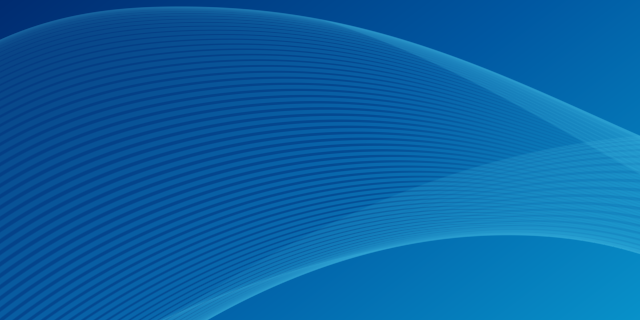
This background is drawn by a Shadertoy shader. Its source:

```glsl
// A translucent ribbon sweeps over a diagonal blue gradient. Two analytic curves bound it,
// dark contour stripes interpolate between them, and brighter folds overlap on the right.
// Coordinates are in canvas heights: x runs 0..2, y runs 0..1 upward.

#define STRIPES 60.0
#define FOLD_STRIPES 20.0
#define VEIL 0.13
#define STRIPE_DARKNESS 0.52
#define DEEP_BLUE vec3(0.0, 0.17, 0.44)
#define MID_BLUE vec3(0.0, 0.345, 0.635)
#define BRIGHT_BLUE vec3(0.03, 0.57, 0.79)
#define GLOW_BLUE vec3(0.24, 0.72, 0.88)
#define STRIPE_BLUE vec3(0.0, 0.19, 0.48)

// Bounding curves of the ribbon
float topEdge(float x) {
    float d = x - 0.56;
    return 0.979 - d * d * (0.212 - 0.05 * (d - 0.85) * (d - 0.85) + 0.39 * max(-d, 0.0));
}

float bottomEdge(float x) {
    float d = x - 1.589;
    return 0.2656 - d * d * (0.30 + 0.12 * max(d, 0.0));
}

// Upper limit of the lower fold
float foldEdge(float x) {
    return 0.5425 * (x - 0.52) - 0.2048 * (x - 0.52) * (x - 1.25);
}

// Soft step that is 1 where the signed distance is positive
float inside(float dist, float pixel) {
    return smoothstep(-pixel, pixel, dist);
}

// Repeated lines; duty is the covered share, fading out when too fine to resolve
float lines(float phase, float duty) {
    float w = max(fwidth(phase), 1e-4);
    float offset = abs(fract(phase) - 0.5);
    float cover = 1.0 - smoothstep(0.5 * duty - w * 0.7, 0.5 * duty + w * 0.7, offset);
    return mix(cover, duty, smoothstep(0.35, 0.8, w));
}

// Evenly spaced angle across the ribbon, crowding lines near both edges
float crowd(float t) {
    return acos(1.0 - 2.0 * clamp(t, 0.0005, 0.9995)) / 3.14159;
}

vec3 backdrop(vec2 p) {
    float g = 0.3 * p.x + 0.4 * (1.0 - p.y);
    return g < 0.5 ? mix(DEEP_BLUE, MID_BLUE, g * 2.0)
                   : mix(MID_BLUE, BRIGHT_BLUE, g * 2.0 - 1.0);
}

void mainImage(out vec4 fragColor, in vec2 fragCoord) {
    vec2 p = fragCoord / iResolution.xy * vec2(2.0, 1.0);
    float pixel = 1.0 / iResolution.y;
    float top = topEdge(p.x), bottom = bottomEdge(p.x), fold = foldEdge(p.x);
    float fromTop = top - p.y, fromBottom = p.y - bottom;
    float ribbon = inside(fromTop, pixel) * inside(fromBottom, pixel);
    float toRight = smoothstep(0.7, 2.0, p.x);

    // Veil of the ribbon
    vec3 color = mix(backdrop(p), GLOW_BLUE, VEIL * ribbon);

    // Long contour stripes
    float across = clamp(fromTop / (top - bottom), 0.0, 1.0);
    float middle = 4.0 * across * (1.0 - across);
    float stripe = lines(crowd(across) * STRIPES, mix(0.16, 0.42, middle));
    float fade = 1.0 - 0.78 * smoothstep(1.0, 1.8, p.x);
    color = mix(color, STRIPE_BLUE, STRIPE_DARKNESS * fade * stripe * ribbon);

    // Lower fold with crossing stripes
    float lowerFold = inside(fold - p.y, pixel) * ribbon;
    float foldAcross = (fold - p.y) / max(fold - bottom, 0.01);
    float foldStripe = lines(crowd(foldAcross) * FOLD_STRIPES, 0.35);
    color = mix(color, GLOW_BLUE, lowerFold * mix(0.10, 0.27, toRight));
    color = mix(color, MID_BLUE, lowerFold * foldStripe * 0.22 * toRight);

    // Upper fold with fine lines parallel to its rim
    float foldDepth = 0.12 * max(p.x - 1.0, 0.0);
    float upperFold = inside(foldDepth - fromTop, pixel) * ribbon;
    float rimLine = lines(fromTop / max(foldDepth, 0.004) * 8.0, 0.3);
    color = mix(color, GLOW_BLUE, upperFold * (0.22 + 0.12 * rimLine));

    // Glowing rims
    float topGlow = 0.32 * exp(-max(fromTop, 0.0) / 0.022) + 0.22 * exp(-max(fromTop, 0.0) / 0.006);
    color = mix(color, GLOW_BLUE, ribbon * topGlow * mix(0.65, 1.15, smoothstep(0.2, 1.2, p.x)));
    float bottomGlow = 0.35 * exp(-max(fromBottom, 0.0) / 0.025) + 0.3 * exp(-max(fromBottom, 0.0) / 0.008);
    color = mix(color, GLOW_BLUE, ribbon * bottomGlow);

    // Second strand that peels away from the lower rim
    float peel = max(1.35 - p.x, 0.0);
    float strandGap = 0.12 * peel * peel;
    float strand = exp(-abs(fromBottom - strandGap) / 0.006) * smoothstep(0.0, 0.3, peel);
    float bundle = inside(strandGap - fromBottom, pixel) * ribbon;
    color = mix(color, GLOW_BLUE, 0.3 * strand * ribbon + 0.15 * bundle);

    fragColor = vec4(color, 1.0);
}
```
